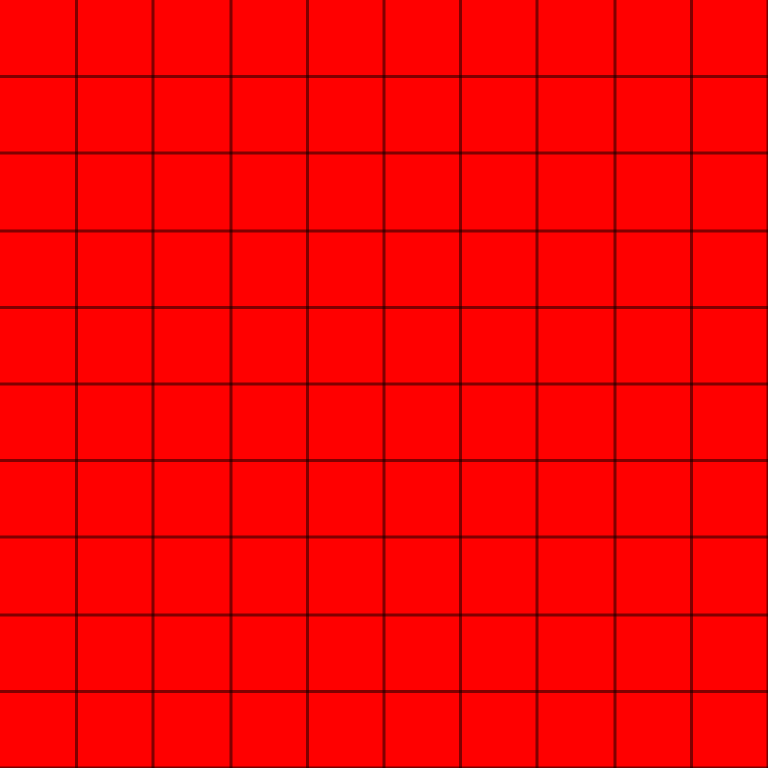
Write a WebGL 2 fragment shader that draws this pattern.

```glsl
#version 300 es
precision highp float;
// Flat red sheet ruled into ten by ten squares with thin translucent black lines.
// Each axis finds its nearest rule, measures the distance to it and darkens the red;
// the two axes multiply, so crossings come out darker.

uniform vec2 u_resolution;
out vec4 fragColor;

// Rules close each cell on its right and lower side, so none lies at zero.
vec2 nearestRule(vec2 pos) {
  vec2 index = max(floor(pos * 10.0 + 0.5), 1.0);
  // Centres sit on a fine 1/512 lattice, which keeps every rule equally crisp.
  return floor(index * 51.2 + 0.5) / 512.0;
}

void main() {
  // Measure from the upper left corner.
  vec2 pos = gl_FragCoord.xy / u_resolution;
  pos.y = 1.0 - pos.y;

  // Smooth coverage of a rule 2/512 of the canvas wide.
  vec2 pixel = 1.0 / u_resolution;
  vec2 dist = abs(pos - nearestRule(pos));
  vec2 coverage = clamp((1.0 / 512.0 - dist) / pixel + 0.5, 0.0, 1.0);

  // Half-transparent black over red, once per direction.
  vec2 shade = 1.0 - 0.5 * coverage;
  vec3 red = vec3(1.0, 0.0, 0.0);
  fragColor = vec4(red * shade.x * shade.y, 1.0);
}
```
